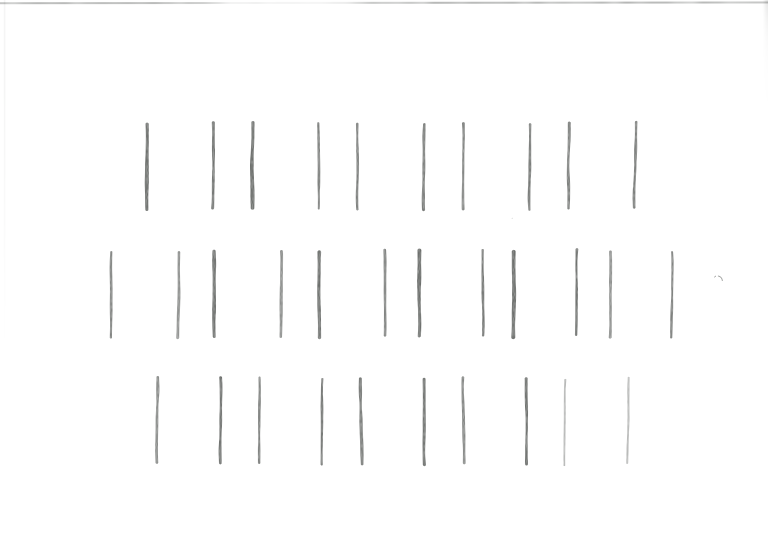
Reproduce this pattern procedurally as a Shadertoy shader.

```glsl
// Three staggered rows of paired upright pencil strokes on white scanned paper.

float hash(vec2 p) {
    vec3 q = fract(p.xyx * 0.1031);
    q += dot(q, q.yzx + 33.33);
    return fract((q.x + q.y) * q.z);
}

float noise(vec2 p) {
    vec2 cell = floor(p), f = fract(p);
    f = f * f * (3.0 - 2.0 * f);
    return mix(mix(hash(cell), hash(cell + vec2(1, 0)), f.x),
               mix(hash(cell + vec2(0, 1)), hash(cell + 1.0), f.x), f.y);
}

float coverage(float dist, float pixel) {
    return clamp(0.5 - dist / pixel, 0.0, 1.0);
}

// One hand-drawn stroke centred on the origin, with wobble, taper and grain
float pencilStroke(vec2 p, float halfWidth, float id, float pixel) {
    p.y += 0.4 * (hash(vec2(id, 3)) - 0.5);
    p.x += 0.2 * (noise(vec2(p.y * 0.25 + 50.0, id)) - 0.5)
         + 0.03 * (hash(vec2(id, 9)) - 0.6) * p.y;
    halfWidth *= 0.8 + 0.4 * noise(vec2(p.y * 0.5 + 50.0, id + 40.0));
    float dist = length(vec2(p.x, max(abs(p.y) - 5.55, 0.0))) - halfWidth;
    float grain = noise(vec2(p.x * 9.0, p.y * 2.5) + 50.0 + id * 17.0);
    return coverage(dist, pixel) * mix(0.74, 1.0, grain);
}

// Strokes come in pairs; the middle row has six, the others five
float strokeRows(vec2 p, float pixel) {
    float ink = 0.0;
    for (int row = 0; row < 3; row++) {
        bool middle = row == 1;
        float start = middle ? 14.45 : row == 0 ? 19.1 : 20.5;
        float pitch = middle ? 13.0 : row == 0 ? 13.74 : 13.27;
        vec2 q = vec2(p.x, p.y - 49.2 + 16.6 * float(row));
        if (abs(q.y) > 7.0) continue;
        for (int i = 0; i < (middle ? 12 : 10); i++) {
            float pair = float(i / 2), id = float(row * 12 + i);
            bool left = i % 2 == 0;
            float gap = middle ? 8.85 - 0.17 * pair : row == 0 ? 8.63 : 8.2;
            float x = start + pitch * pair + (left ? 0.0 : gap);
            if (middle) x += 1.25 * pow(sin(0.6283 * pair), 2.0);
            if (abs(q.x - x) > 1.0) continue;

            // Heavier left strokes, and a last pair that barely marks the paper
            bool bold = left && (middle ? i > 1 && i < 10 : row == 0 && i < 4);
            bool faint = row == 2 && i > 7;
            float halfWidth = bold ? 0.23 : faint ? 0.12 : 0.15 + 0.04 * hash(vec2(id, 5));
            float pressure = bold ? 1.0 : faint ? 0.5 : 0.75 + 0.25 * hash(vec2(id, 7));
            ink = max(ink, pressure * pencilStroke(q - vec2(x, 0), halfWidth, id, pixel));
        }
    }
    return ink;
}

// Grey scanner shadows along the sheet edges
float sheetShadow(vec2 p, float top, float pixel) {
    float depth = top - p.y;
    float strength = mix(0.5, 0.1, smoothstep(22.0, 32.0, p.x) * smoothstep(52.0, 42.0, p.x));
    float shade = strength * coverage(abs(depth - 0.42 + 0.001 * p.x) - 0.13, pixel)
                * mix(0.6, 1.0, noise(vec2(p.x * 0.6, 4.0)));
    shade += 0.07 * coverage(abs(p.x - 0.6) - 0.1, pixel) * smoothstep(50.0, 5.0, depth);
    shade += 0.18 * smoothstep(99.2, 100.0, p.x) * exp(-depth * 0.3);
    return shade;
}

// A small curved tick and a speck in the margins
float strayMarks(vec2 p, float pixel) {
    vec2 q = p - vec2(93.4, 34.25);
    float arc = max(abs(length(q) - 0.65) - 0.06, max(-q.y, -0.35 - q.x));
    float speck = length(p - vec2(66.7, 42.4)) - 0.08;
    return 0.65 * coverage(arc, pixel) * smoothstep(0.05, 0.2, abs(q.x + 0.05))
         + 0.2 * coverage(speck, pixel);
}

void mainImage(out vec4 fragColor, in vec2 fragCoord) {
    // The canvas is 100 units wide
    float pixel = 100.0 / iResolution.x;
    vec2 p = fragCoord * pixel;

    float ink = max(strokeRows(p, pixel), strayMarks(p, pixel));
    ink = max(ink, sheetShadow(p, iResolution.y * pixel, pixel));
    fragColor = vec4(mix(vec3(1), vec3(0.42, 0.43, 0.42), ink), 1.0);
}
```
